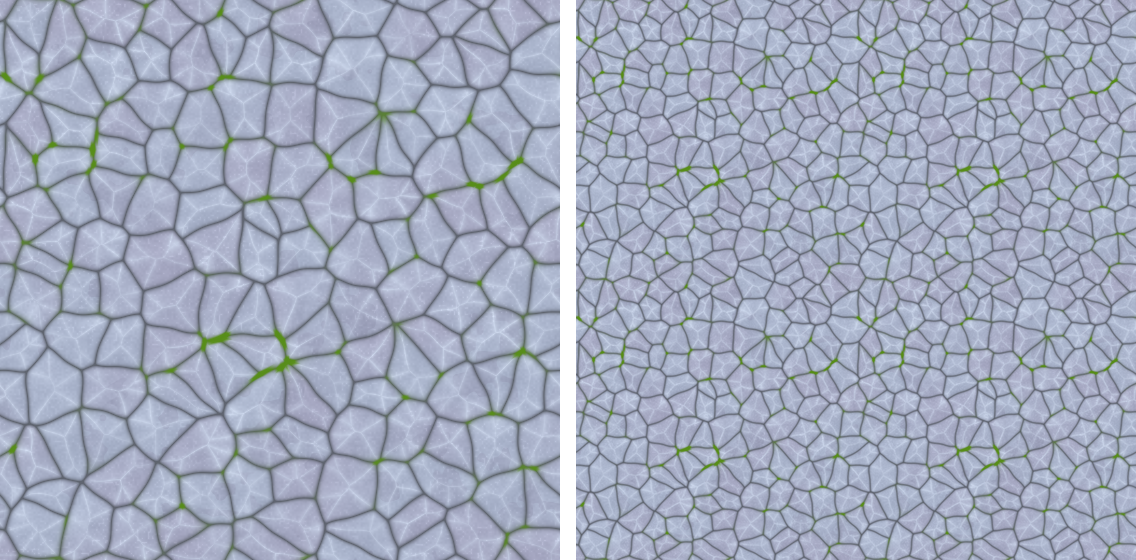
Left, the tile; right, the same tile 2 across and 2 down.
Write a three.js fragment shader that draws this texture.

```glsl
varying vec2 vUv;

const float TAU = 6.2831853;
const float STONES = 12.0;          // stones along each side
const float JITTER = 0.96;
const float SWAY = 0.0022;          // bend of the joints
const float JOINT_WIDTH = 0.038;    // in stone units, like the widths below
const float CORNER_ROUND = 0.022;
const float RIDGE_CORE = 0.035;
const float RIDGE_GLOW = 0.17;
const float MOSS_PATCHES = 15.0;
const float STAIN_SCALE = 23.0;
const float GRAIN_SCALE = 260.0;

const vec3 STONE_BLUE = vec3(0.650, 0.690, 0.785);
const vec3 STONE_MAUVE = vec3(0.640, 0.645, 0.750);
const vec3 STAIN = vec3(0.575, 0.585, 0.690);
const vec3 RIDGE = vec3(0.800, 0.845, 0.925);
const vec3 JOINT = vec3(0.350, 0.370, 0.410);
const vec3 MOSS = vec3(0.340, 0.560, 0.080);
const vec2 LIGHT_DIR = vec2(-0.5, 0.85);

vec2 hash2(vec2 cell, float period) {
  vec2 c = floor(mod(cell + 0.5, period));
  vec3 h = fract(c.xyx * vec3(0.1031, 0.1030, 0.0973) + 0.137);
  h += dot(h, h.yzx + 33.33);
  return fract((h.xx + h.yz) * h.zy);
}

// Value noise that wraps after `period` cells
float noise(vec2 uv, float period) {
  vec2 p = uv * period;
  vec2 i = floor(p);
  vec2 f = fract(p);
  f = f * f * (3.0 - 2.0 * f);
  vec2 e = vec2(1.0, 0.0);
  return mix(mix(hash2(i, period).x, hash2(i + e.xy, period).x, f.x),
             mix(hash2(i + e.yx, period).x, hash2(i + e.xx, period).x, f.x), f.y);
}

// Layered sines that bend the straight cell borders
vec2 sway(vec2 uv) {
  return sin(TAU * (uv.yx * vec2(7.0, 6.0) + uv * 3.0))
       + 0.6 * sin(TAU * (uv.yx * vec2(13.0, 15.0) - uv * 5.0) + 1.7);
}

vec2 siteOffset(vec2 cell) {
  return 0.5 + JITTER * (hash2(cell, STONES) - 0.5);
}

struct Stone {
  vec2 cell;      // grid cell of the owning site
  vec2 slope;     // direction towards the nearest border
  float border;   // rounded distance to the border
  float ridge;    // distance measure to the inner crease
  float inner;    // plain distance to the border
  float junction; // zero where three stones meet
};

Stone findStone(vec2 p) {
  Stone s;
  vec2 base = floor(p);
  vec2 toSite = vec2(0.0);
  vec3 near = vec3(9.0);  // three nearest site distances
  for (int y = -2; y <= 2; y++) {
    for (int x = -2; x <= 2; x++) {
      vec2 cell = base + vec2(float(x), float(y));
      vec2 r = cell + siteOffset(cell) - p;
      float d = length(r);
      if (d < near.x) {
        near = vec3(d, near.xy);
        toSite = r;
        s.cell = cell;
      } else if (d < near.y) {
        near = vec3(near.x, d, near.y);
      } else {
        near.z = min(near.z, d);
      }
    }
  }
  s.junction = near.z - near.x;

  // Two nearest borders, and a soft minimum for rounded corners
  float first = 9.0;
  float second = 9.0;
  float soft = 0.0;
  s.slope = vec2(0.0);
  for (int y = -2; y <= 2; y++) {
    for (int x = -2; x <= 2; x++) {
      if (x == 0 && y == 0) continue;
      vec2 cell = s.cell + vec2(float(x), float(y));
      vec2 r = cell + siteOffset(cell) - p;
      vec2 n = normalize(r - toSite);
      float d = dot(0.5 * (r + toSite), n);
      soft += exp(-d / CORNER_ROUND);
      if (d < first) {
        second = first;
        first = d;
        s.slope = n;
      } else {
        second = min(second, d);
      }
    }
  }
  s.border = max(-CORNER_ROUND * log(max(soft, 1e-9)), 0.0);
  s.ridge = second - first;
  s.inner = first;
  return s;
}

void main() {
  vec2 uv = vUv + SWAY * sway(vUv);
  Stone s = findStone(uv * STONES);
  vec2 tone = hash2(s.cell + 5.0, STONES);
  float cloud = noise(vUv, 9.0);
  float mottle = noise(vUv, 47.0);
  float grain = noise(vUv, GRAIN_SCALE);

  // Stone face with stains
  vec3 color = mix(STONE_BLUE, STONE_MAUVE, smoothstep(0.35, 1.0, 0.65 * tone.x + 0.45 * cloud));
  float blot = 0.7 * noise(vUv, STAIN_SCALE) + 0.3 * noise(vUv, 71.0);
  color = mix(color, STAIN, 0.45 * smoothstep(0.64, 0.68, blot) * smoothstep(0.2, 0.6, tone.y));
  color += 0.014 * dot(s.slope, LIGHT_DIR) + 0.03 * (mottle - 0.5);

  // Pale creases between the facets
  float crease = 0.42 * exp(-s.ridge / RIDGE_CORE) + 0.40 * exp(-s.ridge / RIDGE_GLOW);
  crease *= smoothstep(0.0, 0.16, s.inner) * (0.45 + 0.75 * noise(vUv + 0.37, 19.0));
  color = mix(color, RIDGE, crease);

  // Fine mineral grain
  color += 0.035 * (grain - 0.5) + 0.045 * smoothstep(0.78, 0.95, grain) * cloud;

  // Dark joints
  float joint = exp(-pow(s.border / JOINT_WIDTH, 1.2));
  color = mix(color, JOINT, 0.92 * joint);

  // Moss gathers where stones meet
  float growth = smoothstep(0.35, 0.95, noise(vUv + 0.61, MOSS_PATCHES));
  float halo = exp(-s.junction / 0.16) * exp(-s.border / 0.07);
  float clump = 1.0 - smoothstep(0.05, 0.15, s.junction / (0.2 + growth));
  float moss = growth * (0.75 * halo + 0.8 * clump * growth);
  color = mix(color, MOSS, clamp(moss, 0.0, 0.95));

  gl_FragColor = vec4(color, 1.0);
}
```
